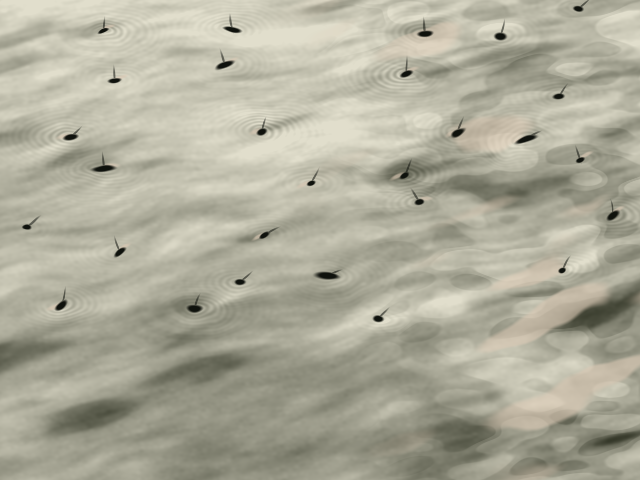
A Shadertoy shader for this texture:

```glsl
// Hazy pond surface with water insects, each the centre of small ripples.
// Stretched layers of cellular noise make swell, ripples and choppy patches;
// a loop scatters dark bodies with squashed rings, wakes and warm glints.

const vec3 SHADOW = vec3(0.26, 0.27, 0.21);
const vec3 SKY    = vec3(0.84, 0.83, 0.76);
const vec3 GLINT  = vec3(0.86, 0.79, 0.71);
const vec3 BODY   = vec3(0.06, 0.07, 0.05);
const int INSECTS = 28;

vec3 hash3(vec2 c) {
    vec3 q = fract(c.xyx * vec3(0.1031, 0.1030, 0.0973));
    q += dot(q, q.yxz + 33.33);
    return fract((q.xxy + q.yzz) * q.zyx);
}

vec2 rotate(vec2 p, float a) {
    float c = cos(a), s = sin(a);
    return vec2(c * p.x + s * p.y, c * p.y - s * p.x);
}

// Cellular noise: one soft bump of random sign in each cell, about -1 to 1
float bumps(vec2 p) {
    vec2 cell = floor(p);
    float sum = 0.0;
    for (int j = -1; j <= 1; j++)
    for (int i = -1; i <= 1; i++) {
        vec2 c = cell + vec2(i, j);
        vec3 h = hash3(c);
        vec2 d = p - c - h.xy;
        float w = max(1.0 - dot(d, d), 0.0);
        sum += (2.0 * h.z - 1.0) * w * w * w;
    }
    return sum;
}

// Wide light falls from the upper left to the lower right
float skyLight(vec2 p) {
    float right = smoothstep(0.5, 1.25, p.x);
    return 0.57 + 0.43 * p.y - 0.20 * right * (0.35 + 0.65 * p.y);
}

// Wave shading, with long crests that rise to the right
float waveShade(vec2 p, float chop) {
    vec2 bend = vec2(bumps(p * 4.0 + 7.0), bumps(p * 5.0 + 31.0));
    vec2 q = vec2(p.x, p.y + 0.25 * p.y * p.y) + 0.03 * bend;
    q = rotate(q, 0.30);
    float near = 1.0 - smoothstep(0.1, 0.8, p.y);
    float broad  = bumps(q * vec2(2.2, 6.0) + 3.0);
    float swell  = bumps(q * vec2(4.5, 17.0) + 50.0);
    float ripple = bumps(q * vec2(10.0, 40.0) + 90.0);
    float fine   = bumps(q * vec2(22.0, 75.0) + 140.0);
    float shade = 0.15 * broad + mix(0.13, 0.27, near) * swell;
    shade += mix(0.12, 0.17, chop) * ripple + 0.06 * fine;
    shade -= 0.16 * smoothstep(0.35, 0.85, -swell - 0.3 * ripple);
    // Small patches with crisp borders on the choppy side
    float patches = bumps(rotate(p + 0.02 * bend, 0.12) * vec2(13.0, 30.0));
    shade += chop * 0.15 * (smoothstep(0.12, 0.30, patches)
                          - smoothstep(0.15, 0.32, -patches));
    return shade;
}

// Rings seen at a low angle, stronger on one side of their centre
float rings(vec2 d, float period, float reach, float side) {
    float r = length(d * vec2(1.0, 2.1));
    float facing = 0.55 + 0.45 * cos(atan(d.y * 2.1, d.x) - side);
    return sin(6.2832 * r / period) * facing * exp(-r / reach)
         * smoothstep(0.008, 0.022, r);
}

float softEllipse(vec2 d, vec2 radius, float edge) {
    return 1.0 - smoothstep(1.0 - edge, 1.0 + edge, length(d / radius));
}

void mainImage(out vec4 fragColor, in vec2 fragCoord) {
    vec2 p = fragCoord / iResolution.y;
    float aspect = iResolution.x / iResolution.y;
    float chop = smoothstep(0.65, 1.15, p.x + 0.15 * p.y);
    float tone = skyLight(p) + waveShade(p, chop);

    // Insects: even scatter over the upper two thirds
    vec2 wobble = 0.006 * vec2(bumps(p * 22.0), bumps(p * 22.0 + 60.0));
    float body = 0.0, glint = 0.0;
    for (int i = 0; i < INSECTS; i++) {
        float n = float(i);
        vec3 h = hash3(vec2(n, 4.0)), k = hash3(vec2(n, 19.0));
        vec2 home = fract(n * vec2(0.7549, 0.5698) + 0.12 * h.xy);
        vec2 d = p - vec2(home.x * aspect, 0.33 + 0.66 * home.y);
        vec2 w = d + wobble;
        float strength = 0.05 + 0.22 * h.z * h.z;
        tone += strength * rings(w, 0.015, 0.025 + 0.035 * k.x, 6.28 * k.y);
        // A few stir up a dark wake and one wide faint ring
        float stir = step(0.80, k.z);
        tone += 0.07 * stir * rings(w, 0.045, 0.11, 4.4);
        tone -= 0.32 * stir * softEllipse(rotate(w + vec2(0.015, -0.008), 0.2),
                                          vec2(0.055, 0.016), 0.7);
        vec2 axis = rotate(w, 0.7 * h.x - 0.15);
        float size = 0.0065 + 0.003 * k.y;
        float lengthen = 1.1 + 1.4 * k.x * k.x;
        body = max(body, softEllipse(axis, size * vec2(lengthen, 0.75), 0.35));
        // Thin trailing leg
        vec2 leg = rotate(w, 0.5 + 1.6 * h.y) - vec2(0.014, 0.0);
        body = max(body, 0.55 * softEllipse(leg, vec2(0.016, 0.002), 0.6));
        vec2 shine = axis - vec2(0.014 * sign(h.y - 0.5), 0.005);
        glint = max(glint, step(0.5, h.x) * softEllipse(shine, vec2(0.013, 0.004), 0.6));
    }

    // Warm streaks of reflected light on the choppy side
    float streak = bumps(rotate(p + wobble, 0.35) * vec2(4.5, 19.0) + 210.0);
    glint = max(0.65 * glint, 0.6 * chop * smoothstep(0.40, 0.65, streak));

    tone += 0.03 * bumps(p * vec2(95.0, 130.0));
    vec3 color = mix(SHADOW, SKY, clamp(tone, -0.1, 1.07));
    color = mix(color, GLINT, glint);
    color = mix(color, BODY, body);
    fragColor = vec4(color, 1.0);
}
```
